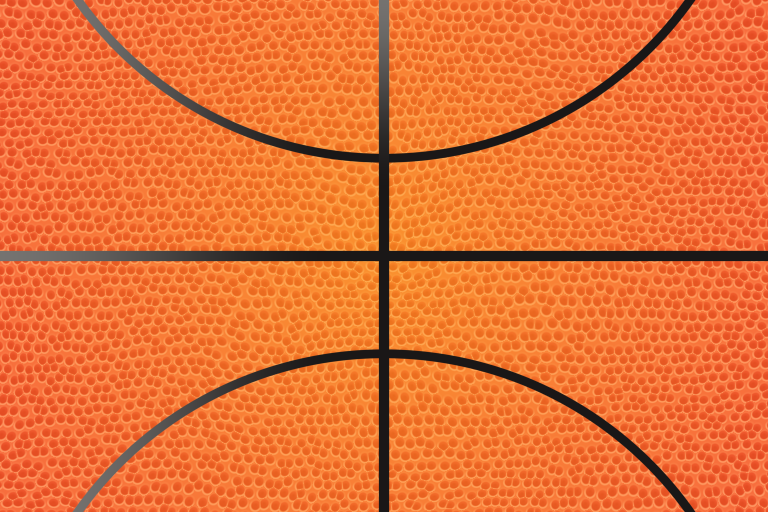
This texture is drawn by a WebGL 2 fragment shader. Its source:

```glsl
#version 300 es
precision highp float;
// Pebbled orange ball leather with a cross and two curved dark seams.
#define PEBBLE_SIZE 0.0205
#define JITTER 0.46
#define WAVE 0.030
#define DISC_RADIUS 0.40
#define SEAM_HALF 0.0100
#define ARC_HALF 0.0086
#define ARC_RADIUS 0.733
#define ARC_GAP 0.191
#define GLOW_RADIUS 0.80

uniform vec2 u_resolution;
out vec4 fragColor;

const vec3 PEBBLE_EDGE = vec3(0.89, 0.29, 0.13);
const vec3 PEBBLE_GLOW = vec3(0.93, 0.47, 0.11);
const vec3 GROOVE_EDGE = vec3(0.97, 0.43, 0.24);
const vec3 GROOVE_GLOW = vec3(0.98, 0.57, 0.18);
const vec3 RIM_EDGE = vec3(1.00, 0.60, 0.39);
const vec3 RIM_GLOW = vec3(1.00, 0.68, 0.31);
const vec3 SEAM_DARK = vec3(0.10, 0.09, 0.09);
const vec3 SEAM_SHINE = vec3(0.46, 0.45, 0.44);

vec2 hash22(vec2 p) {
  vec3 h = fract(vec3(p.xyx) * vec3(0.1031, 0.1030, 0.0973));
  h += dot(h, h.yzx + 33.33);
  return fract((h.xx + h.yz) * h.zy);
}

float valueNoise(vec2 p) {
  vec2 cell = floor(p), f = fract(p);
  f = f * f * (3.0 - 2.0 * f);
  float low = mix(hash22(cell).x, hash22(cell + vec2(1, 0)).x, f.x);
  float high = mix(hash22(cell + vec2(0, 1)).x, hash22(cell + vec2(1, 1)).x, f.x);
  return mix(low, high, f.y);
}

// Offset from the nearest pebble centre (xy), its distance (z), and the gap to the next (w).
vec4 nearestPebble(vec2 q) {
  float first = 9.0, second = 9.0;
  vec2 nearest = vec2(0.0);
  for (int j = -1; j <= 1; j++) {
    float row = floor(q.y) + float(j);
    float stagger = 0.5 * mod(row, 2.0);
    for (int i = -1; i <= 1; i++) {
      float column = floor(q.x - stagger) + float(i);
      vec2 id = vec2(column, row) + 200.0;
      vec2 centre = vec2(column + stagger, row) + 0.5 + JITTER * (hash22(id) - 0.5);
      vec2 offset = q - centre;
      float d = length(offset);
      if (d < first) {
        second = first;
        first = d;
        nearest = offset;
      } else {
        second = min(second, d);
      }
    }
  }
  return vec4(nearest, first, second - first);
}

vec3 leather(vec2 p, float pixel) {
  // Bend the rows gently so the pebbles stay round.
  vec2 bend = vec2(valueNoise(p * 5.0 + 13.0), valueNoise(p * 5.0 + 40.0)) - 0.5;
  vec4 pebble = nearestPebble((p + WAVE * bend) / PEBBLE_SIZE);
  float aa = pixel / PEBBLE_SIZE;
  float glow = pow(max(1.0 - length(p * vec2(1.0, 0.85)) / GLOW_RADIUS, 0.0), 1.1);

  // Discs stop short of the crease where two pebbles meet.
  float inside = min(DISC_RADIUS - pebble.z, 0.5 * pebble.w - 0.06);
  float disc = smoothstep(-aa, aa, inside);
  float ring = 1.0 - smoothstep(0.02, 0.08 + aa, abs(inside + 0.08));
  float lit = smoothstep(-0.35, 0.30, -pebble.y - 0.3 * pebble.x);

  vec3 colour = mix(GROOVE_EDGE, GROOVE_GLOW, glow);
  colour = mix(colour, mix(RIM_EDGE, RIM_GLOW, glow), ring * (0.15 + 0.75 * lit));
  vec3 body = mix(PEBBLE_EDGE, PEBBLE_GLOW, glow);
  body += 0.04 * smoothstep(0.0, 0.3, pebble.z) * (1.0 - lit);
  return mix(colour, body, 0.95 * disc);
}

// Paint one seam with a shine running from 0 (dark) to 1 (grey).
vec3 paintSeam(vec3 base, float d, float shine, float pixel) {
  vec3 seam = mix(SEAM_DARK, SEAM_SHINE, shine);
  return mix(base, seam, 1.0 - smoothstep(-0.7 * pixel, 0.7 * pixel, d));
}

void main() {
  float pixel = 1.0 / u_resolution.y;
  vec2 p = (gl_FragCoord.xy - 0.5 * u_resolution) * pixel;
  vec3 colour = leather(p, pixel);

  // Mirrored arcs, bright toward the left ends.
  vec2 arcCentre = vec2(0.0, ARC_GAP + ARC_RADIUS);
  float arc = abs(length(vec2(p.x, abs(p.y)) - arcCentre) - ARC_RADIUS) - ARC_HALF;
  float arcShine = 1.0 - smoothstep(-0.66, -0.08, p.x);
  colour = paintSeam(colour, arc, arcShine, pixel);

  // Straight seams, bright at the left and at the top.
  float acrossShine = 1.0 - smoothstep(-0.76, -0.10, p.x);
  colour = paintSeam(colour, abs(p.y) - SEAM_HALF, acrossShine, pixel);
  float uprightShine = smoothstep(0.12, 0.52, p.y);
  colour = paintSeam(colour, abs(p.x) - SEAM_HALF, uprightShine, pixel);

  fragColor = vec4(colour, 1.0);
}
```
